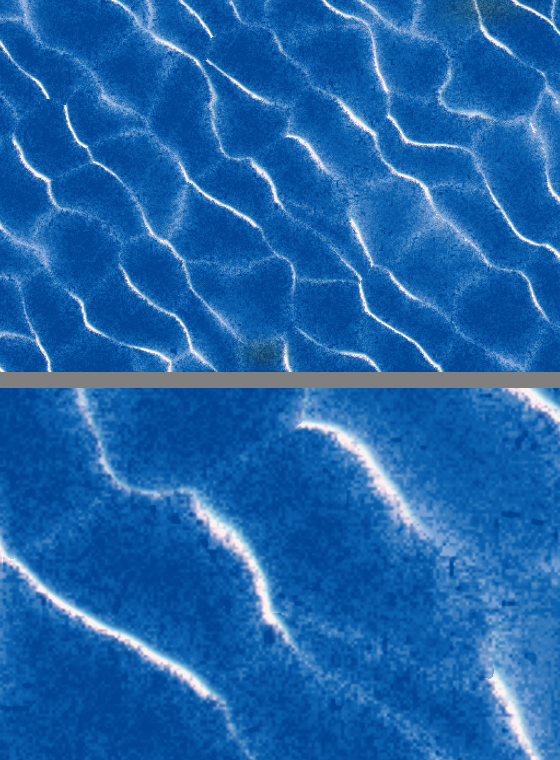
Top: the whole. Bottom: its middle third, enlarged.
A Shadertoy shader for this texture:

```glsl
const vec3 DEEP  = vec3(0.00, 0.27, 0.58);
const vec3 WATER = vec3(0.05, 0.39, 0.69);
const vec3 GLOW  = vec3(0.20, 0.48, 0.74);
const vec3 HAZE  = vec3(0.45, 0.62, 0.83);
const vec3 CREST = vec3(0.98, 0.95, 0.95);
const vec3 ALGAE = vec3(0.16, 0.34, 0.42);
const vec2 ALONG = vec2(0.68, -0.73);
const vec2 CELL  = vec2(0.23, 0.145);

float hash(vec2 p) {
    vec3 q = fract(vec3(p.xyx) * 0.1031);
    q += dot(q, q.yzx + 33.33);
    return fract((q.x + q.y) * q.z);
}

vec2 seed(vec2 id) {
    return 0.5 + 0.75 * (vec2(hash(id), hash(id + 57.0)) - 0.5);
}

float grain(vec2 p) {
    vec2 i = floor(p), f = fract(p);
    f = f * f * (3.0 - 2.0 * f);
    float low = mix(hash(i), hash(i + vec2(1, 0)), f.x);
    float high = mix(hash(i + vec2(0, 1)), hash(i + 1.0), f.x);
    return mix(low, high, f.y) - 0.5;
}

// Layered sines, roughly -1 to 1
vec2 sway(vec2 p, float freq) {
    return sin(p.yx * freq + 1.6 * sin(p * freq * 0.7 + vec2(1.0, 4.0)));
}

float swell(vec2 p, float freq) {
    vec2 a = sway(p, freq), b = sway(p.yx + 2.3, freq * 1.9);
    return 0.35 * (a.x + a.y) + 0.2 * (b.x + b.y);
}

// Light net on the borders of stretched cells: rgb = sharp crest, a = soft haze
vec4 lightNet(vec2 p, float width, float spread, float fringe) {
    vec2 q = vec2(dot(p, ALONG), dot(p, vec2(-ALONG.y, ALONG.x))) / CELL;
    vec2 home = floor(q), f = fract(q), nearId = vec2(0), nearest = vec2(8);
    for (int y = -1; y <= 1; y++)
    for (int x = -1; x <= 1; x++) {
        vec2 id = vec2(x, y);
        vec2 r = id + seed(home + id) - f;
        if (dot(r, r) < dot(nearest, nearest)) { nearest = r; nearId = id; }
    }
    vec4 net = vec4(0);
    for (int y = -2; y <= 2; y++)
    for (int x = -2; x <= 2; x++) {
        vec2 id = nearId + vec2(x, y);
        vec2 r = id + seed(home + id) - f;
        vec2 gap = r - nearest;
        if (dot(gap, gap) < 0.0001) continue;
        vec2 normal = normalize(gap), slope = normal / CELL;
        float dist = dot(0.5 * (r + nearest), normal) / length(slope);
        float aligned = abs(normalize(slope).y);
        // Colour channels are shifted across the crest
        vec3 side = dist * sign(slope.y) + fringe * vec3(-1.0, 0.0, 0.3);
        vec3 line = exp(-side * side / (width * width));
        line *= smoothstep(0.62, 0.95, aligned);
        float soft = exp(-dist / spread) * mix(0.55, 1.0, aligned);
        net = max(net, vec4(line, soft));
    }
    return net;
}

float scratch(vec2 p, vec2 normal, float offset, float width) {
    float d = (dot(p, normal) - offset) / width;
    return exp(-d * d);
}

float patchMask(vec2 p, vec2 center, vec2 size) {
    return exp(-dot((p - center) / size, (p - center) / size));
}

vec3 waterRamp(float tone) {
    vec3 col = mix(DEEP, WATER, smoothstep(-0.05, 0.32, tone));
    col = mix(col, GLOW, smoothstep(0.26, 0.46, tone));
    col = mix(col, HAZE, smoothstep(0.44, 0.74, tone));
    return mix(col, CREST, smoothstep(0.80, 1.30, tone));
}

void mainImage(out vec4 fragColor, in vec2 fragCoord) {
    vec2 p = fragCoord / iResolution.y;
    float pixel = 1.0 / iResolution.y;

    // Sandy bed
    float fine = grain(p * 340.0);
    float coarse = grain(p * 150.0 + 40.0);
    float blotch = grain(p * 42.0 + 9.0);
    float grit = 0.29 * fine + 0.18 * coarse + 0.12 * blotch;

    // Curved light net with ragged, broken crests
    vec2 bent = p + 0.026 * sway(p, 13.0) + 0.010 * sway(p + 5.0, 27.0);
    bent += 0.0030 * vec2(coarse, fine) + 0.004 * blotch;
    float strength = smoothstep(-0.35, 0.30, swell(p + 1.7, 12.0));
    float width = max(mix(0.0030, 0.0058, strength), 0.8 * pixel);
    vec4 net = lightNet(bent, width, 0.024, 0.0010);

    // Haze gathers around crests and in drifting clouds
    float cloud = smoothstep(-0.2, 0.8, swell(p + 3.1, 11.0));
    float bright = patchMask(p, vec2(1.18, 0.52), vec2(0.36, 0.30));
    float tone = -0.01 + 0.15 * bright + 0.10 * cloud;
    tone += net.a * (0.40 + 0.42 * cloud) + grit * (0.65 + 1.1 * net.a);
    tone += 0.08 * scratch(p, vec2(0.843, -0.538), 0.049, 0.004);
    tone += 0.05 * scratch(p, vec2(0.0, 1.0), 0.298, 0.003);
    tone -= 0.3 * smoothstep(0.20, 0.45, -coarse) * smoothstep(0.05, 0.3, blotch);
    vec3 col = waterRamp(tone);

    // Algae stains
    float stain = patchMask(p, vec2(1.30, 0.98), vec2(0.11, 0.045));
    stain += patchMask(p, vec2(0.71, 0.05), vec2(0.06, 0.035));
    col = mix(col, ALGAE + 0.6 * grit, 0.65 * stain);

    // Bright crests, speckled by the sand
    vec3 light = net.rgb * mix(0.08, 1.05, strength) * (1.0 + 1.6 * grit);
    col = mix(col, CREST, clamp(light, 0.0, 1.0));
    fragColor = vec4(clamp(col, 0.0, 1.0), 1.0);
}
```
